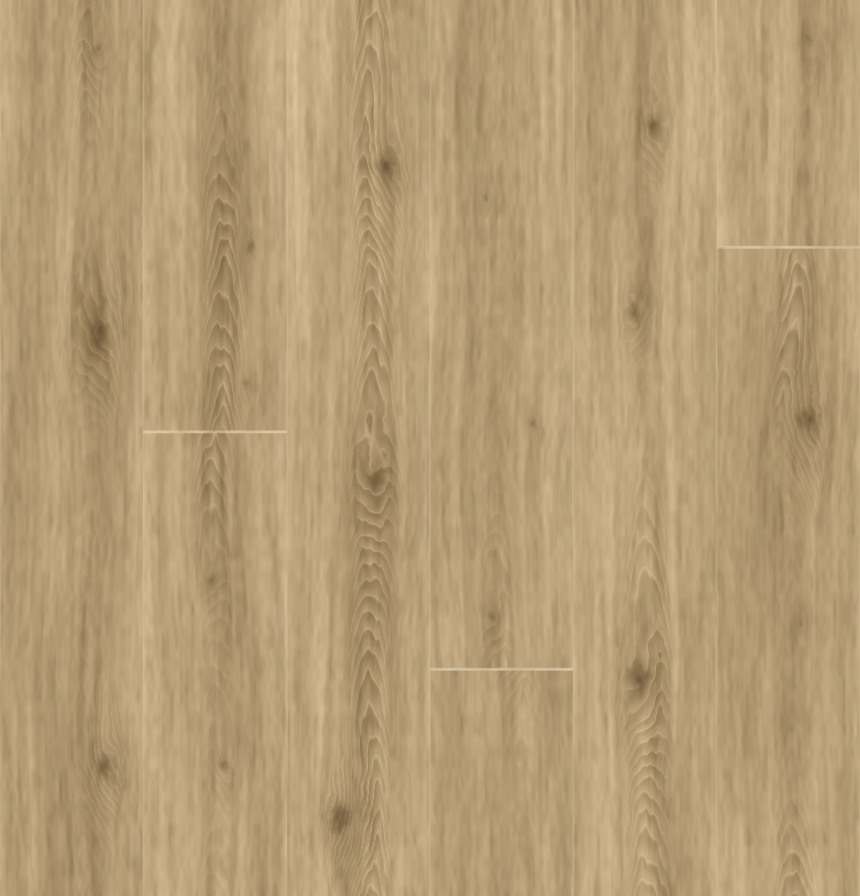
Reproduce this texture procedurally as a WebGL 2 fragment shader.

```glsl
#version 300 es
precision highp float;
// Oak floor: six upright planks with staggered butt joints on every second one.
// Each board gets its own seed for stretched-noise fibres, arched growth rings
// (contours of a parabola) and knots that bend those contours into closed eyes.

uniform vec2 u_resolution;
out vec4 outColor;

const float PLANKS = 6.0;                        // planks across the canvas
const float HEIGHT = 6.24;                       // canvas height in plank widths
const vec3 JOINTS = vec3(0.518, 0.253, 0.724);   // joint heights, planks 2, 4, 6
const float JOINT_HALF = 0.008;                  // half line width, in plank widths
const float SEAM_HALF = 0.006;
const int KNOTS = 3;                             // knots per board
const float RING_STEP = 0.17;                    // distance between arches
const float RING_CURVE = 22.0;                   // steepness of the arches
const float ARCH_WIDTH = 0.12;
const vec3 OAK = vec3(0.722, 0.625, 0.472);
const vec3 OAK_RANGE = vec3(0.092, 0.091, 0.086);
const vec3 KNOT_BROWN = vec3(0.40, 0.31, 0.20);
const vec3 BEVEL = vec3(0.86, 0.79, 0.66);

float hash(vec2 p) {
    vec3 q = fract(p.xyx * vec3(0.1031, 0.1030, 0.0973));
    q += dot(q, q.yzx + 33.33);
    return fract((q.x + q.y) * q.z);
}

float noise(vec2 p) {
    vec2 i = floor(p), f = fract(p);
    f = f * f * (3.0 - 2.0 * f);
    return mix(mix(hash(i), hash(i + vec2(1, 0)), f.x),
               mix(hash(i + vec2(0, 1)), hash(i + vec2(1, 1)), f.x), f.y);
}

// Noise centred on zero, with three octaves
float fbm(vec2 p) {
    float sum = 0.0, gain = 0.55;
    for (int i = 0; i < 3; i++) {
        sum += gain * (noise(p) - 0.5);
        p = p * 2.1 + 17.3;
        gain *= 0.5;
    }
    return sum;
}

float line(float dist, float halfWidth, float pixel) {
    return 1.0 - smoothstep(halfWidth - pixel * 0.5, halfWidth + pixel, abs(dist));
}

void main() {
    vec2 uv = gl_FragCoord.xy / u_resolution;
    float pixel = PLANKS / u_resolution.x;

    // Board layout
    float column = floor(uv.x * PLANKS);
    vec2 p = vec2(fract(uv.x * PLANKS), uv.y * HEIGHT);
    bool jointed = mod(column, 2.0) > 0.5;
    float joint = jointed ? JOINTS[min(int(column) / 2, 2)] * HEIGHT : -1.0;
    float board = column + 1.0 + 11.0 * step(joint, p.y);
    vec2 seed = vec2(board * 37.0, board * 53.0);

    // Knots: dark core, soft halo, and a bump that closes the rings around it
    float core = 0.0, halo = 0.0, eye = 0.0, push = 0.0;
    for (int i = 0; i < KNOTS; i++) {
        vec2 id = vec2(board, float(i) * 7.0 + 3.0);
        float pick = hash(id + 5.7);
        float size = mix(0.025, 0.075, pick * pick);
        vec2 center = vec2(mix(0.32, 0.75, hash(id)),
                           (float(i) + hash(id + 2.3)) * HEIGHT / float(KNOTS));
        vec2 d = p - center;
        d += 0.07 * vec2(fbm(p * 9.0 + seed), fbm(p * 7.0 - seed));
        float r = length(d * vec2(1.0, 0.65)) / size;
        float bump = exp(-dot(d * vec2(1.0, 0.32), d * vec2(1.0, 0.32)) / (size * size * 7.0));
        core = max(core, exp(-r * r * 1.2) * mix(0.35, 0.9, pick));
        halo = max(halo, exp(-r * 0.42) * mix(0.5, 1.0, pick));
        eye += bump * mix(0.3, 1.0, pick);
        push += d.x * bump * 0.5;
    }

    // Fibre coordinates wander along the board and part around knots
    vec2 g = vec2(p.x - push + 0.09 * (noise(vec2(p.y * 0.7, board * 9.1)) - 0.5), p.y);
    float heart = g.x - mix(0.48, 0.64, hash(vec2(board, 91.0)));

    // Broad streaks, fibres and short pores
    float tone = 0.16 + 0.34 * (hash(vec2(board, 41.0)) - 0.5);
    tone += 1.5 * fbm(g * vec2(4.5, 0.35) + seed);
    tone += 0.85 * (noise(g * vec2(19.0, 0.7) + seed) - 0.5);
    tone += 0.60 * (noise(g * vec2(38.0, 2.6) - seed) - 0.5);
    tone += 0.50 * (noise(g * vec2(43.0, 13.0) + seed) - 0.5);
    tone -= 0.35 * smoothstep(0.62, 0.85, noise(g * vec2(31.0, 5.0) + seed + 71.0));

    // Darker heartwood down the middle, in long patches
    float patchy = noise(vec2(p.y * 0.8, board * 5.3));
    tone -= exp(-heart * heart * 30.0) * (0.15 + 0.6 * patchy);

    // Arched growth rings: slow darkening closed by a thin pale edge
    float phase = (g.y + RING_CURVE * heart * heart) / RING_STEP + 4.0 * eye
                + 2.2 * fbm(g * vec2(9.0, 1.8) + seed);
    float saw = fract(phase);
    float ring = smoothstep(0.0, 0.65, saw) * (1.0 - smoothstep(0.72, 0.95, saw));
    float pale = smoothstep(0.72, 0.9, saw) * (1.0 - smoothstep(0.92, 1.0, saw));
    float reach = smoothstep(0.38, 0.68, noise(vec2(p.y * 0.5, board * 13.7)));
    float arch = exp(-heart * heart / (ARCH_WIDTH * ARCH_WIDTH)) * (0.12 + 0.88 * reach);
    arch = max(arch, 0.7 * min(eye, 1.0));
    arch *= 1.0 - smoothstep(0.25, 0.6, fwidth(phase));
    tone += arch * (0.65 * pale - 0.85 * ring + 0.15);

    // Colour, then knots
    tone -= 0.8 * halo;
    vec3 color = OAK + OAK_RANGE * clamp(tone, -2.2, 1.5);
    color = mix(color, KNOT_BROWN, core * (0.55 + 0.45 * noise(p * vec2(40.0, 22.0))));

    // Worn pale bevels: faint long seams and clear butt joints
    float wear = noise(vec2(p.y * 3.0, column * 7.0));
    float seam = line(min(p.x, 1.0 - p.x), SEAM_HALF, pixel) * mix(0.08, 0.4, wear);
    float butt = jointed ? line(p.y - joint, JOINT_HALF, pixel) : 0.0;
    butt *= mix(0.5, 0.95, noise(vec2(p.x * 8.0, column)));
    color = mix(color, BEVEL, max(seam, butt));

    outColor = vec4(color, 1.0);
}
```
